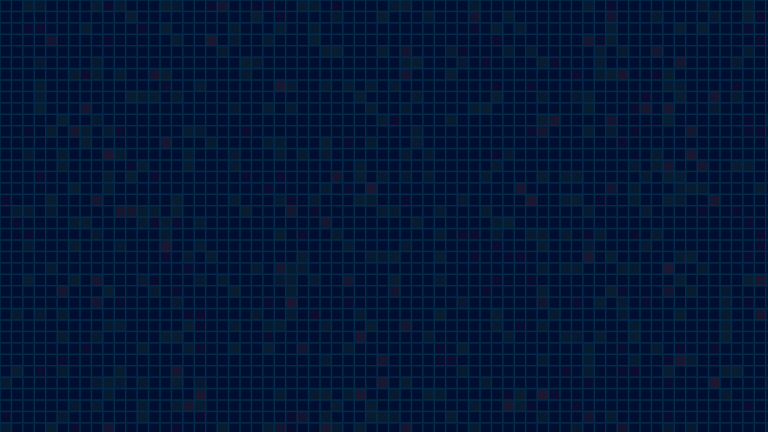
Reproduce this pattern procedurally as a WebGL 1 fragment shader.

```glsl
precision highp float;

uniform vec2 u_resolution;

const float COLUMNS = 67.2;
const float LINE_WIDTH = 0.13; // as a share of one cell

const vec3 NAVY = vec3(0.0, 0.06, 0.19);
const vec3 TEAL_LINE = vec3(0.01, 0.17, 0.30);
const vec3 DIM_GREEN = vec3(0.03, 0.11, 0.19);
const vec3 DIM_PURPLE = vec3(0.04, 0.05, 0.19);
const vec3 DIM_RED = vec3(0.10, 0.09, 0.19);

float hash(vec2 p) {
  return fract(sin(dot(p, vec2(127.1, 311.7))) * 43758.545);
}

// Most cells stay navy; a random few take a faint tint
vec3 cellColor(vec2 cell) {
  float pick = hash(cell + 3.7);
  float strength = mix(0.75, 1.1, hash(cell + 41.3));
  vec3 tint = NAVY;
  tint = mix(tint, DIM_PURPLE, step(0.76, pick));
  tint = mix(tint, DIM_GREEN, step(0.82, pick));
  tint = mix(tint, DIM_RED, step(0.97, pick));
  return mix(NAVY, tint, strength);
}

// Smoothed coverage of the lines on whole-number coordinates
float gridLines(vec2 p, float width, float pixel) {
  vec2 distanceToLine = abs(fract(p + 0.5) - 0.5);
  vec2 coverage = clamp((0.5 * width - distanceToLine) / pixel + 0.5, 0.0, 1.0);
  return max(coverage.x, coverage.y);
}

void main() {
  // Square cells counted from the upper left corner
  float pixel = COLUMNS / u_resolution.x;
  vec2 fromTopLeft = vec2(gl_FragCoord.x, u_resolution.y - gl_FragCoord.y);
  vec2 grid = fromTopLeft * pixel;

  vec3 color = cellColor(floor(grid));
  color = mix(color, TEAL_LINE, gridLines(grid, LINE_WIDTH, pixel));
  gl_FragColor = vec4(color, 1.0);
}
```
